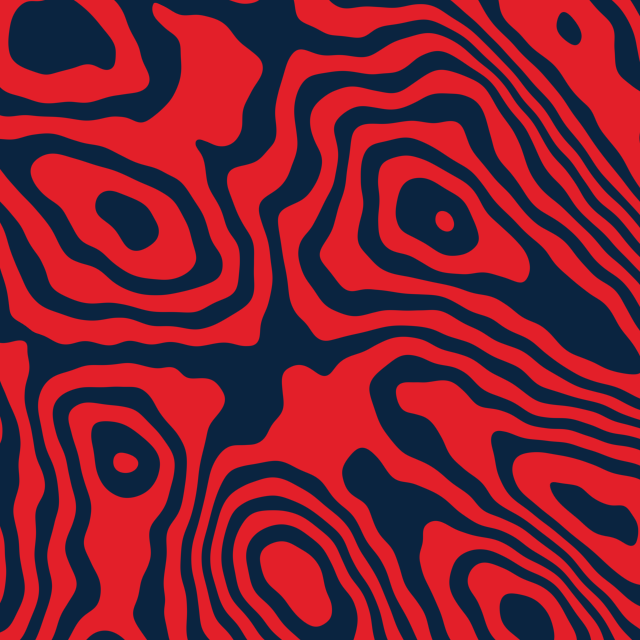
Write a WebGL 2 fragment shader that draws this pattern.

```glsl
#version 300 es
precision highp float;

uniform vec2 u_resolution;
out vec4 outColor;

const float TAU = 6.283185;
const vec3 RED = vec3(0.89, 0.12, 0.16);
const vec3 NAVY = vec3(0.04, 0.14, 0.25);

float hash(vec2 cell) {
    return fract(sin(dot(cell, vec2(127.1, 311.7))) * 43758.5453);
}

// Slope of a randomly tilted plane through one lattice corner
float cornerSlope(vec2 cell, vec2 offset) {
    float angle = TAU * hash(cell);
    return dot(vec2(cos(angle), sin(angle)), offset);
}

// Gradient noise with quintic blending, roughly -0.7 to 0.7
float gradientNoise(vec2 p) {
    vec2 cell = floor(p);
    vec2 f = p - cell;
    vec2 blend = f * f * f * (f * (f * 6.0 - 15.0) + 10.0);
    vec2 e = vec2(1.0, 0.0);
    float low = mix(cornerSlope(cell, f),
                    cornerSlope(cell + e.xy, f - e.xy), blend.x);
    float high = mix(cornerSlope(cell + e.yx, f - e.yx),
                     cornerSlope(cell + e.xx, f - e.xx), blend.x);
    return mix(low, high, blend.y);
}

// Rotate and stretch so that ridges tend to run down to the right
vec2 alongGrain(vec2 p, float angle, vec2 frequency) {
    float c = cos(angle);
    float s = sin(angle);
    return vec2(c * p.x + s * p.y, c * p.y - s * p.x) * frequency;
}

// Terrain height, counted in stripe periods
float terrain(vec2 p) {
    vec2 q = alongGrain(p, -0.7, vec2(0.74, 1.2));
    float hills = 6.3 * gradientNoise(q * 2.8 + 11.3);
    float knolls = 0.9 * gradientNoise(q * 6.2 + 37.6);
    float wobble = 0.27 * gradientNoise(p * 15.0 + 71.2);
    return hills + knolls + wobble;
}

// Signed distance in pixels to the nearest contour edge; bias widens the crests
float contourDistance(float height, float bias) {
    float slope = length(vec2(dFdx(height), dFdy(height)));
    return (sin(TAU * height) + bias) / (TAU * max(slope, 1e-4));
}

void main() {
    vec2 p = gl_FragCoord.xy / u_resolution.y;
    float edge = contourDistance(terrain(p), 0.1);
    float stripe = smoothstep(-0.75, 0.75, edge);
    outColor = vec4(mix(NAVY, RED, stripe), 1.0);
}
```
